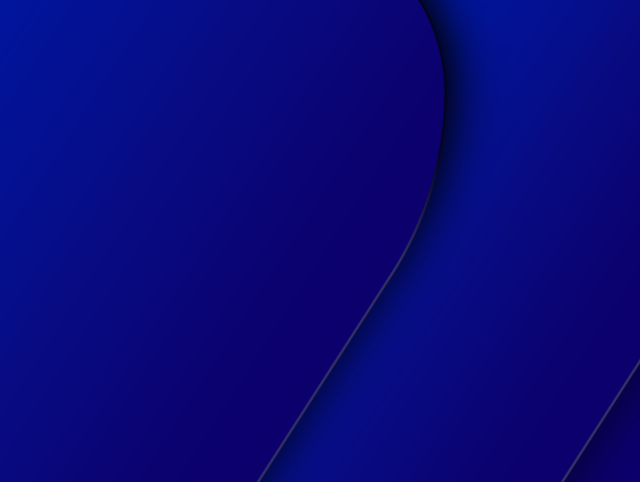
This background is drawn by a WebGL 2 fragment shader. Its source:

```glsl
#version 300 es
precision highp float;
// Overlapping deep blue panels with slanted, curved edges, soft shadows and thin rims.
// Each panel is a signed distance; a gradient runs across the slope, and the
// panels are layered from back to front. Lengths are in canvas heights.

uniform vec2 u_resolution;
out vec4 outColor;

const vec2 SLOPE_NORMAL = vec2(0.841, -0.541);  // points to the lower right
const vec3 BRIGHT_BLUE = vec3(0.0, 0.085, 0.62);
const vec3 DEEP_BLUE = vec3(0.030, 0.045, 0.515);
const vec3 VIOLET = vec3(0.045, 0.0, 0.425);
const vec3 SHADOW = vec3(0.005, 0.015, 0.10);
const vec3 RIM_GREY = vec3(0.23, 0.22, 0.40);

// Signed distance to a slanted line, negative on its upper left.
float slantedEdge(vec2 p, float offset) {
  return dot(p, SLOPE_NORMAL) - offset;
}

// Slanted line that bends into a wide arc, then a tighter arc above the apex.
float curvedEdge(vec2 p, vec2 apex, float lowerRadius, float upperRadius) {
  bool above = p.y > apex.y;
  float radius = above ? upperRadius : lowerRadius;
  vec2 q = p - apex + vec2(radius, 0.0);
  vec2 downSlope = vec2(SLOPE_NORMAL.y, -SLOPE_NORMAL.x);
  if (!above && dot(q, downSlope) > 0.0) return slantedEdge(q, radius);
  return length(vec2(max(q.x, 0.0), q.y)) - radius;
}

// Three-colour ramp across the slope.
vec3 panelGradient(float s, float start, float middle, float end) {
  vec3 color = mix(BRIGHT_BLUE, DEEP_BLUE, clamp((s - start) / (middle - start), 0.0, 1.0));
  return mix(color, VIOLET, smoothstep(middle - 0.1, end, s));
}

// Darkens the layer behind a panel, strongest against the edge.
vec3 castShadow(vec3 color, float d, float strength, float spread) {
  float reach = max(d, 0.0) / spread;
  return mix(color, SHADOW, strength * exp(-reach * (0.7 + 0.4 * reach)));
}

// Lays a panel over what is behind it and draws its rim.
vec3 layPanel(vec3 behind, vec3 panel, float d, vec3 rimColor, float rimAlpha, float pixel) {
  vec3 color = mix(panel, behind, smoothstep(-pixel, pixel, d));
  float halfWidth = 0.0025;
  float rim = 1.0 - smoothstep(halfWidth - pixel, halfWidth + pixel, abs(d));
  return mix(color, rimColor, rim * rimAlpha);
}

void main() {
  vec2 p = gl_FragCoord.xy / u_resolution.y;
  float pixel = 1.0 / u_resolution.y;
  float s = dot(p, SLOPE_NORMAL);

  float front = curvedEdge(p, vec2(0.924, 0.810), 0.70, 0.364);
  float middle = slantedEdge(p, 0.981);
  float lift = smoothstep(0.35, 0.85, p.y);

  // Back layer in the lower right corner.
  vec3 color = castShadow(VIOLET, middle, 0.45, 0.05);

  // Middle panel, shaded by the front one.
  vec3 middleColor = panelGradient(s, 0.25, 0.60, 0.96);
  middleColor = castShadow(middleColor, front, mix(0.55, 0.85, lift), mix(0.045, 0.055, lift));
  color = layPanel(color, middleColor, middle, RIM_GREY, 0.9, pixel);

  // Front panel; its rim turns from lit to dark going up the curve.
  vec3 frontColor = panelGradient(s, -0.56, -0.08, 0.42);
  float lit = 1.0 - smoothstep(0.42, 0.72, p.y);
  vec3 rimColor = mix(SHADOW, RIM_GREY, lit);
  color = layPanel(color, frontColor, front, rimColor, 0.85, pixel);

  outColor = vec4(color, 1.0);
}
```
